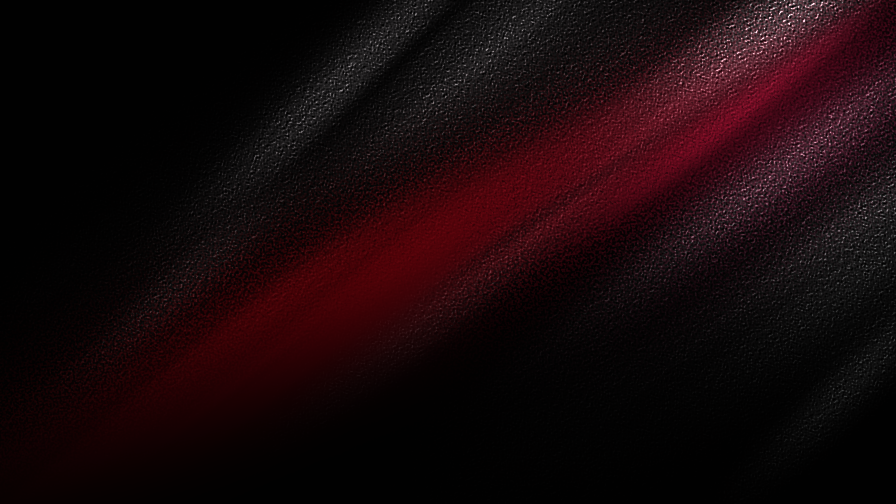
Give the GLSL for this background, as a WebGL 2 fragment shader.

```glsl
#version 300 es
precision highp float;
// Crimson and silver diagonal light streaks falling on black pebbled glass.
uniform vec2 u_resolution;
out vec4 outColor;

const vec3 BLOOD = vec3(0.27, 0.0, 0.015);
const vec3 CRIMSON = vec3(0.21, 0.022, 0.065);
const vec3 PLUM = vec3(0.15, 0.015, 0.065);
const vec3 SILVER = vec3(1.0, 0.96, 0.98);
const vec3 STEEL = vec3(0.98, 1.0, 1.0);

vec2 gradientAt(vec2 cell) {
    vec2 h = vec2(dot(cell, vec2(127.1, 311.7)), dot(cell, vec2(269.5, 183.3)));
    return fract(sin(h) * 43758.55) * 2.0 - 1.0;
}

float gradientNoise(vec2 p) {
    vec2 i = floor(p), f = fract(p);
    vec2 w = f * f * f * (f * (f * 6.0 - 15.0) + 10.0);
    vec2 e = vec2(1.0, 0.0);
    float low = mix(dot(gradientAt(i), f), dot(gradientAt(i + e), f - e), w.x);
    float high = mix(dot(gradientAt(i + e.yx), f - e.yx), dot(gradientAt(i + e.xx), f - e.xx), w.x);
    return mix(low, high, w.y);
}

// Coordinates along (x) and across (y) a direction.
vec2 alongAcross(vec2 p, float angle) {
    float c = cos(angle), s = sin(angle);
    return vec2(c * p.x + s * p.y, c * p.y - s * p.x);
}

// Soft elongated glow; size holds its half length and half width.
float streak(vec2 p, vec2 center, float angle, vec2 size) {
    vec2 q = alongAcross(p - center, angle) / size;
    return exp(-dot(q, q));
}

// Light and shade of small bumps lit from the upper left.
float emboss(vec2 p, float scale) {
    vec2 q = alongAcross(p, 0.45) * scale;
    vec2 lamp = vec2(0.1, -0.45);
    return gradientNoise(q + lamp) - gradientNoise(q - lamp);
}

vec3 redLight(vec2 p) {
    vec3 c = BLOOD * streak(p, vec2(0.76, 0.475), 0.46, vec2(0.66, 0.14));
    c += CRIMSON * streak(p, vec2(1.36, 0.77), 0.52, vec2(0.48, 0.125));
    c += PLUM * streak(p, vec2(1.64, 0.73), 0.65, vec2(0.40, 0.14));
    c += CRIMSON * 0.6 * streak(p, vec2(1.49, 0.795), 0.66, vec2(0.30, 0.025));
    return c * (1.0 - 0.3 * streak(p, vec2(1.17, 0.635), 0.60, vec2(0.32, 0.018)));
}

vec3 silverLight(vec2 p) {
    float upper = 0.17 * streak(p, vec2(0.72, 0.88), 0.76, vec2(0.34, 0.052));
    upper += 0.15 * streak(p, vec2(0.98, 0.92), 0.72, vec2(0.32, 0.08));
    upper += 0.07 * streak(p, vec2(1.23, 0.93), 0.65, vec2(0.32, 0.10));
    upper += 0.06 * streak(p, vec2(0.40, 0.48), 0.76, vec2(0.25, 0.04));
    upper += 0.02 * streak(p, vec2(0.65, 0.66), 0.60, vec2(0.60, 0.18));
    upper *= 1.0 - 0.75 * streak(p, vec2(0.80, 0.88), 0.78, vec2(0.32, 0.02));
    float middle = 0.36 * streak(p, vec2(1.58, 0.985), 0.62, vec2(0.31, 0.06));
    middle += 0.18 * streak(p, vec2(1.58, 0.69), 0.65, vec2(0.36, 0.048));
    middle += 0.06 * streak(p, vec2(0.98, 0.47), 0.66, vec2(0.30, 0.045));
    float lower = 0.14 * streak(p, vec2(1.76, 0.57), 0.70, vec2(0.30, 0.12));
    lower += 0.08 * streak(p, vec2(1.72, 0.27), 0.78, vec2(0.22, 0.04));
    lower += 0.015 * streak(p, vec2(1.45, 0.42), 0.65, vec2(0.50, 0.16));
    return SILVER * (upper + middle) + STEEL * lower;
}

void main() {
    vec2 p = gl_FragCoord.xy / u_resolution.y;
    vec2 band = alongAcross(p - vec2(0.74, 0.465), 0.46);

    // Fine brush lines running with the light
    vec2 q = alongAcross(p, 0.68);
    float brush = gradientNoise(q * vec2(1.3, 17.0)) + 0.5 * gradientNoise(q * vec2(2.0, 43.0));

    // Pebbled surface, smooth toward the lower left
    float rough = smoothstep(-0.12, 0.14, max(band.y, p.x - 0.9));
    float bumps = emboss(p, 225.0) + 0.3 * emboss(p, 120.0);
    float pits = gradientNoise(alongAcross(p, 0.9) * 200.0 + 31.0);
    float sparkle = smoothstep(0.2, 0.85, bumps + 0.5 * pits);

    // Red stays solid at its core and breaks into pits at its rim
    vec3 red = redLight(p) * (1.0 + 0.25 * brush);
    float core = smoothstep(0.06, 0.30, red.r);
    float rim = 1.35 * smoothstep(-0.2, 0.22, pits);
    float broken = mix(rim, 0.65 + 0.35 * smoothstep(-0.38, -0.15, pits), core);
    red *= mix(1.0, broken, rough) * max(0.0, 1.0 + 0.4 * rough * bumps);

    // Silver catches on the bumps as sparse bright grains
    vec3 silver = silverLight(p) * (1.0 + 0.4 * brush);
    silver *= max(0.0, 0.72 + 0.95 * bumps + 0.4 * pits) + 1.7 * sparkle;

    vec3 ambient = vec3(0.003, 0.002, 0.002);
    outColor = vec4(clamp(ambient + red + silver, 0.0, 1.0), 1.0);
}
```
